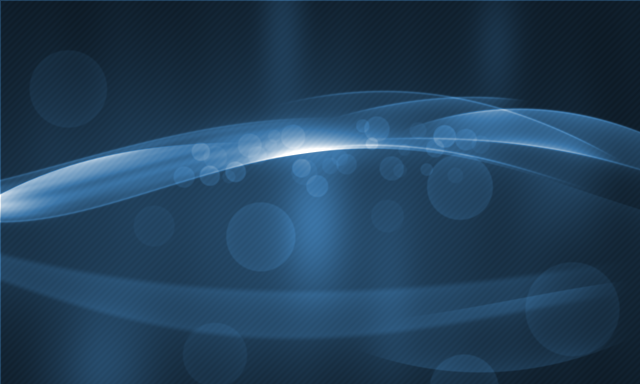
Write a Shadertoy shader that draws this background.

```glsl
// Silky light ribbons and bokeh discs over a deep blue glowing backdrop.

vec2 hash2(vec2 p) {
    p = vec2(dot(p, vec2(127.1, 311.7)), dot(p, vec2(269.5, 183.3)));
    return fract(sin(p) * 43758.5);
}

float gradientNoise(vec2 p) {
    vec2 i = floor(p), f = fract(p);
    vec2 u = f * f * (3.0 - 2.0 * f), o = vec2(1, 0);
    float a = dot(hash2(i) - 0.5, f);
    float b = dot(hash2(i + o) - 0.5, f - o);
    float c = dot(hash2(i + o.yx) - 0.5, f - o.yx);
    float d = dot(hash2(i + 1.0) - 0.5, f - 1.0);
    return 2.0 * mix(mix(a, b, u.x), mix(c, d, u.x), u.y);
}

// Smooth quartic through five heights spaced evenly across the canvas
float curve(float x, float a, float b, float c, float d, float e) {
    float t = x / 1.92;
    float d2 = c - 2.0 * b + a;
    float d3 = d - 3.0 * c + 3.0 * b - a;
    float d4 = e - 4.0 * d + 6.0 * c - 4.0 * b + a;
    return a + t * (b - a + (t - 1.0) / 2.0 * (d2 + (t - 2.0) / 3.0 * (d3 + (t - 3.0) / 4.0 * d4)));
}

float glow(vec2 p, vec2 center, vec2 size) {
    vec2 q = (p - center) / size;
    return exp(-dot(q, q));
}

// Crisp on one side of an edge, fading away on the other
float sheet(float d, float depth) {
    return smoothstep(-0.014, 0.014, d) * exp(-max(d, 0.0) / depth);
}

float thread(float d) { return exp(-d * d / 0.0002); }

float between(float y, float low, float high) {
    return smoothstep(-0.015, 0.015, y - low) * smoothstep(-0.015, 0.015, high - y);
}

float fade(float x, float a, float b, float c, float d) {
    return smoothstep(a, b, x) * (1.0 - smoothstep(c, d, x));
}

float disc(vec2 p, vec2 center, float radius) {
    float r = length(p - center);
    return (1.0 - smoothstep(radius - 0.02, radius + 0.01, r)) * (0.65 + 0.35 * pow(min(r / radius, 1.0), 5.0));
}

float backdrop(vec2 p) {
    float light = 0.23 + 0.37 * glow(p, vec2(3.5, 1.9), vec2(2.9, 1.9));
    light += 0.36 * glow(p, vec2(3.75, 2.0), vec2(0.38, 0.9));
    light += 0.20 * glow(p, vec2(3.4, 4.4), vec2(0.28, 1.1));
    light += 0.28 * glow(p, vec2(1.2, 0.1), vec2(0.6, 0.8));
    light += 0.16 * glow(p, vec2(5.95, 4.1), vec2(0.28, 0.8));
    light += 0.10 * glow(p, vec2(4.7, 1.2), vec2(0.3, 1.2));
    light += 0.12 * glow(p, vec2(6.7, 2.2), vec2(0.5, 0.6));
    light += 0.10 * glow(p, vec2(0.3, 2.2), vec2(1.6, 1.5));
    return light + 0.06 * gradientNoise(p * vec2(1.6, 0.5));
}

float upperRibbon(vec2 p, float base) {
    float x = p.x, y = p.y;
    float veil = curve(x, 2.45, 2.95, 3.2, 3.0, 2.5);
    float body = curve(x, 2.28, 2.85, 2.88, 2.7, 2.4);
    float arch = curve(x, 1.9, 2.85, 3.46, 3.38, 2.55);
    float fold = curve(x, 1.0, 2.3, 3.15, 3.45, 3.0);
    float crest = curve(x, -1.85, 0.84, 2.55, 3.28, 3.03);
    float hem = curve(x, 2.1, 2.6, 2.9, 2.93, 2.58);
    float silk = gradientNoise(vec2((y - base) / max(veil - base, 0.2) * 7.0, x * 0.5));

    // Left wing
    float left = 1.0 - smoothstep(2.6, 4.2, x);
    float light = left * between(y, base, veil) * (0.24 + 0.2 * silk);
    light += left * (0.18 * thread(y - veil) + 0.22 * thread(y - base));
    light += sheet(body - y, 0.26) * (1.0 - smoothstep(0.8, 3.2, x)) * (0.85 + 0.5 * silk) * smoothstep(-0.02, 0.12, y - base);
    light += 0.5 * glow(p, vec2(0.0, 2.15), vec2(0.5, 0.16));

    // Right wing
    float right = smoothstep(4.6, 5.8, x);
    light += fade(x, 3.2, 4.4, 6.8, 7.5) * (0.28 * thread(y - arch) + 0.16 * sheet(arch - y, 0.35));
    light += fade(x, 3.9, 4.7, 5.8, 6.4) * (0.22 * thread(y - fold) + 0.28 * sheet(fold - y, 0.16));
    light += fade(x, 4.8, 5.9, 7.0, 8.6) * (0.3 * thread(y - crest) + 0.4 * sheet(crest - y, 0.22));
    light += right * between(y, hem, crest) * 0.2;
    light += fade(x, 4.2, 5.4, 7.2, 8.4) * (0.28 * thread(y - hem) + 0.2 * sheet(hem - y, 0.14));
    light += fade(x, 5.4, 6.4, 6.6, 7.6) * 0.65 * sheet(y - hem, 0.08);
    light += fade(x, 3.8, 4.6, 5.5, 7.2) * (0.35 * thread(y - base - 0.04) + 0.3 * sheet(y - base, 0.2));
    light += right * 0.1 * sheet(base - y, 0.3);

    // White core
    light += 1.5 * sheet(y - base, 0.1) * glow(p, vec2(3.65, 2.8), vec2(0.75, 2.0));
    return light + 0.42 * glow(p, vec2(3.65, 2.88), vec2(1.0, 0.25));
}

float lowerRibbon(vec2 p) {
    float top = curve(p.x, 1.55, 1.2, 1.1, 1.22, 1.5);
    float bottom = curve(p.x, 1.25, 0.7, 0.55, 0.78, 1.1);
    float swoop = curve(p.x, 4.28, 1.98, 0.6, 0.14, 0.6);
    float ends = 1.0 - smoothstep(6.0, 7.7, p.x);
    float light = ends * 0.17 * smoothstep(-0.06, 0.04, top - p.y) * exp(-max(top - p.y, 0.0) / 0.35);
    light += ends * 0.17 * smoothstep(-0.04, 0.05, p.y - bottom) * exp(-max(p.y - bottom, 0.0) / 0.25);
    light += fade(p.x, 4.2, 5.2, 6.6, 7.7) * 0.2 * sheet(p.y - swoop, 0.3);
    return light + fade(p.x, 4.6, 6.2, 6.8, 7.6) * 0.18 * sheet(bottom + 0.16 - p.y, 0.16);
}

float bokeh(vec2 p, float base) {
    // Large faint discs: center, radius, strength
    vec4 large[8] = vec4[8](vec4(0.82, 3.55, 0.47, 0.09), vec4(3.13, 1.77, 0.42, 0.14),
        vec4(5.52, 2.37, 0.40, 0.16), vec4(6.87, 0.90, 0.57, 0.10), vec4(2.58, 0.35, 0.39, 0.08),
        vec4(5.57, -0.06, 0.42, 0.14), vec4(4.65, 2.02, 0.20, 0.06), vec4(1.85, 1.90, 0.25, 0.06));
    float light = 0.0;
    for (int i = 0; i < 8; i++) light += large[i].w * disc(p, large[i].xy, large[i].z);
    // Small discs scattered along the ribbon
    for (int i = 0; i < 30; i++) {
        vec2 h = hash2(vec2(float(i), 3.0)), s = hash2(vec2(float(i), 8.0));
        float x = 2.2 + 3.6 * (float(i) + h.x) / 30.0;
        float y = curve(x, 1.95, 2.35, 2.8, 2.68, 2.1) + 0.75 * h.y - 0.43;
        light += (0.07 + 0.18 * s.y * s.y) * disc(p, vec2(x, y), 0.07 + 0.09 * s.x);
    }
    return light;
}

void mainImage(out vec4 fragColor, in vec2 fragCoord) {
    vec2 p = fragCoord / iResolution.xy * vec2(7.68, 4.62);
    float base = curve(p.x, 1.95, 2.35, 2.8, 2.68, 2.1);
    float light = backdrop(p) + upperRibbon(p, base) + lowerRibbon(p) + bokeh(p, base);
    light += 0.02 * sin((p.x - p.y) * 80.0);
    light += 0.3 * (1.0 - smoothstep(0.005, 0.02, min(p.x, 4.62 - p.y)));

    // Black to blue, then blue to white
    vec3 color = vec3(0.24, 0.47, 0.67) * min(light, 1.0);
    color = mix(color, vec3(1), clamp((light - 1.0) * 0.9, 0.0, 1.0));
    fragColor = vec4(color, 1.0);
}
```
